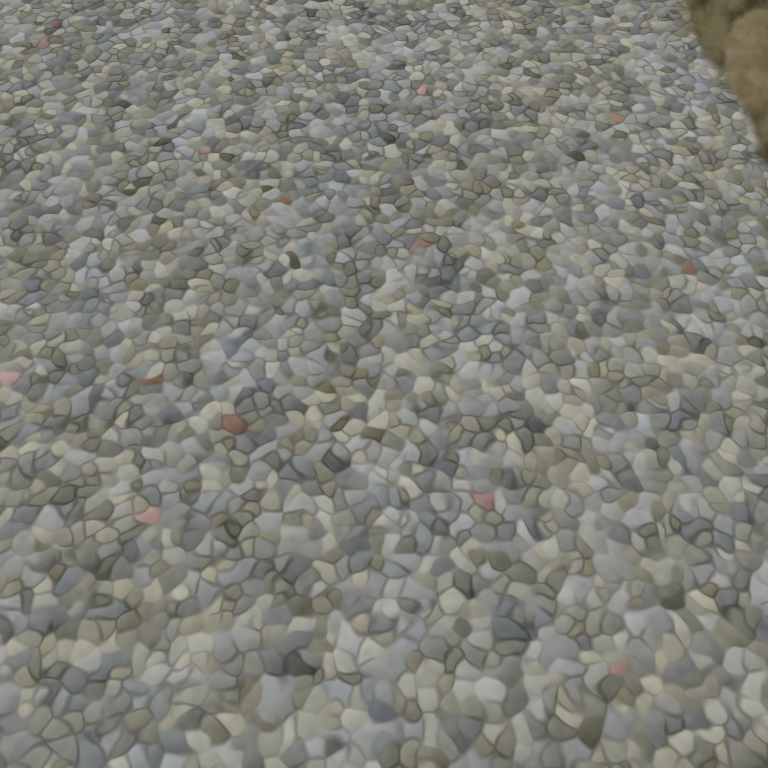
Reproduce this texture procedurally as a Shadertoy shader.

```glsl
// Draws a bed of soft grey gravel receding from the viewer, with a soil bank in the top right corner.

const float HORIZON = 2.0;        // height where the ground would vanish
const float GRAIN_DENSITY = 74.0; // grains across the canvas at the top edge
const float GROUND_DEPTH = 1.75;  // foreshortening of the ground
const float SOFTNESS = 15.0;      // higher gives crisper grain borders
const float TONE_SPREAD = 0.105;  // brightness range between grains
const float GAP_DEPTH = 0.14;     // darkness of the gaps
const float FACET_LIGHT = 0.075;  // slope shading across one grain
const float RED_SHARE = 0.003;
const float DARK_SHARE = 0.05;
const vec2 LIGHT_DIR = vec2(-0.55, 0.83);
const vec3 STONE = vec3(0.535, 0.535, 0.504);
const vec3 RED_TINT = vec3(0.05, -0.05, -0.06);
const vec3 WARM_TINT = vec3(0.022, 0.010, -0.022);
const vec3 SOIL_DARK = vec3(0.25, 0.23, 0.16);
const vec3 SOIL_LIGHT = vec3(0.42, 0.39, 0.29);
const vec3 BOULDER = vec3(0.45, 0.41, 0.31);
const vec2 BOULDER_CENTER = vec2(0.992, 0.925);
const vec2 BOULDER_RADIUS = vec2(0.055, 0.068);

vec3 hash3(vec2 p) {
    vec3 q = fract(p.xyx * vec3(0.1031, 0.1030, 0.0973));
    q += dot(q, q.yxz + 33.33);
    return fract((q.xxy + q.yxx) * q.zyx);
}

float valueNoise(vec2 p) {
    vec2 cell = floor(p);
    vec2 f = fract(p);
    f = f * f * (3.0 - 2.0 * f);
    float low = mix(hash3(cell).x, hash3(cell + vec2(1, 0)).x, f.x);
    float high = mix(hash3(cell + vec2(0, 1)).x, hash3(cell + vec2(1, 1)).x, f.x);
    return mix(low, high, f.y);
}

float fbm(vec2 p) {
    float sum = 0.0;
    float amp = 0.55;
    for (int i = 0; i < 4; i++) {
        sum += amp * valueNoise(p);
        p = mat2(1.6, 1.2, -1.2, 1.6) * p + 7.3;
        amp *= 0.5;
    }
    return sum;
}

// Canvas position to ground position, in grain sizes
vec2 toGround(vec2 uv) {
    float w = HORIZON - uv.y;
    return GRAIN_DENSITY * vec2((uv.x - 0.5) / w, GROUND_DEPTH / w);
}

vec3 grainColor(vec3 shape, vec3 look) {
    float tone = (look.x * 2.0 - 1.0) * TONE_SPREAD;
    tone -= 0.09 * step(look.y, DARK_SHARE);
    vec3 tint = WARM_TINT * (look.z * 2.0 - 1.0);
    tint += RED_TINT * step(1.0 - RED_SHARE, look.y);
    return STONE + tone + tint;
}

// Softly blended cells of stretched, turned grains
vec3 gravel(vec2 p) {
    p += 0.35 * (vec2(valueNoise(p * 1.3), valueNoise(p * 1.3 + 41.0)) - 0.5);
    vec2 home = floor(p);
    vec3 sum = vec3(0.0);
    float total = 0.0;
    float nearest = 9.0;
    float second = 9.0;
    for (int j = -2; j <= 2; j++) {
        for (int i = -2; i <= 2; i++) {
            vec2 cell = home + vec2(i, j);
            vec3 shape = hash3(cell);
            vec3 look = hash3(cell + 173.0);
            vec2 offset = p - cell - shape.xy;
            float angle = 6.2832 * shape.z;
            float c = cos(angle);
            float s = sin(angle);
            vec2 local = mat2(c, s, -s, c) * offset * vec2(0.8, 1.25);
            float d = length(local) * mix(0.82, 1.2, look.z);
            float weight = exp(-SOFTNESS * d);
            float facet = FACET_LIGHT * dot(offset, LIGHT_DIR);
            sum += weight * (grainColor(shape, look) + facet);
            total += weight;
            second = min(second, max(nearest, d));
            nearest = min(nearest, d);
        }
    }
    float gap = 1.0 - smoothstep(0.0, 0.34, second - nearest);
    float depth = GAP_DEPTH * smoothstep(0.1, 0.9, valueNoise(p * 0.9 + 19.0));
    return sum / total - gap * depth;
}

vec3 soilBank(vec2 uv) {
    vec3 color = mix(SOIL_DARK, SOIL_LIGHT, smoothstep(0.25, 0.8, fbm(uv * 45.0)));
    vec2 q = (uv - BOULDER_CENTER) / BOULDER_RADIUS;
    float rim = length(q) + 0.4 * (fbm(uv * 30.0 + 5.0) - 0.5);
    vec3 rock = BOULDER + 0.05 * dot(q, LIGHT_DIR) + 0.16 * (fbm(uv * 60.0) - 0.5);
    return mix(color, rock, 1.0 - smoothstep(0.8, 1.05, rim));
}

void mainImage(out vec4 fragColor, in vec2 fragCoord) {
    vec2 uv = fragCoord / iResolution.y;
    vec2 ground = toGround(uv);
    vec3 color = gravel(ground);

    // Fine grit and broad patches of tone and tint
    color += 0.05 * (valueNoise(ground * 2.3) - 0.5);
    color += 0.06 * (fbm(ground * 0.22) - 0.5);
    color += WARM_TINT * (fbm(uv * 9.0 + 3.0) - 0.5);

    // Bank edge slants down to the right
    float bank = uv.x - 0.885 - 0.55 * (1.0 - uv.y) + 0.04 * (fbm(uv * 28.0) - 0.5);
    color = mix(color, soilBank(uv), smoothstep(-0.012, 0.014, bank));
    fragColor = vec4(clamp(color, 0.0, 1.0), 1.0);
}
```
